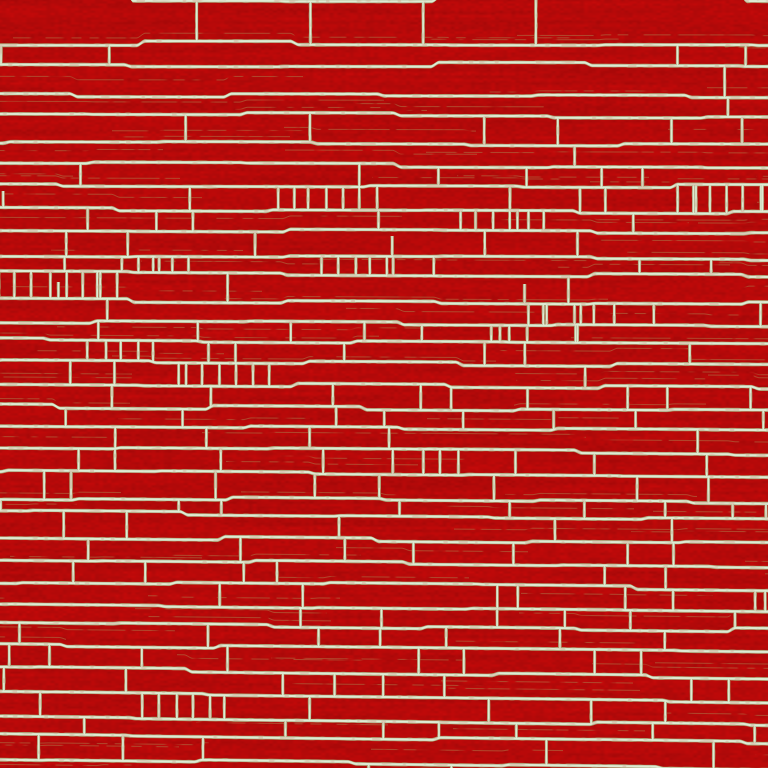
Write a Shadertoy shader that draws this pattern.

```glsl
const float COURSES = 35.0;
const float TOP_STRETCH = 1.75;

const vec3 BRICK_RED = vec3(0.71, 0.035, 0.035);
const vec3 RUST = vec3(0.69, 0.31, 0.19);
const vec3 TAN = vec3(0.67, 0.53, 0.36);
const vec3 OLIVE = vec3(0.69, 0.73, 0.58);
const vec3 CREAM = vec3(0.87, 0.92, 0.83);
const vec3 BLUSH = vec3(0.85, 0.75, 0.67);

float hash(vec2 p) {
    vec3 q = fract(p.xyx * vec3(0.1031, 0.1030, 0.0973));
    q += dot(q, q.yzx + 33.33);
    return fract((q.x + q.y) * q.z);
}

float noise(vec2 p) {
    vec2 i = floor(p);
    vec2 f = fract(p);
    f = f * f * (3.0 - 2.0 * f);
    float low = mix(hash(i), hash(i + vec2(1, 0)), f.x);
    float high = mix(hash(i + vec2(0, 1)), hash(i + vec2(1, 1)), f.x);
    return mix(low, high, f.y);
}

float coverage(float dist, float halfWidth, float pixel) {
    return clamp((halfWidth - dist) / pixel + 0.5, 0.0, 1.0);
}

// Height of a mortar bed in course units, with abrupt small steps along x
float bedHeight(float index, float x) {
    float shift = hash(vec2(index, 7.0));
    float along = x * 5.0 + shift * 9.0;
    float cell = floor(along);
    float stepped = mix(hash(vec2(cell, index + 50.0)),
                        hash(vec2(cell + 1.0, index + 50.0)),
                        smoothstep(0.94, 1.0, fract(along)));
    return index + 0.36 * (shift - 0.5) + 0.2 * (stepped - 0.5);
}

// Distance to upright joints; whole groups of cells are kept or dropped
float jointDistance(float x, float course, float count, float span,
                    float density, float jitter) {
    float along = x * count + hash(vec2(course, count)) * span;
    float base = floor(along);
    float nearest = 1.0;
    for (int k = -1; k <= 1; k++) {
        float cell = base + float(k);
        float group = floor(cell / span);
        float kept = step(hash(vec2(group + 11.0, course + count)), density)
                   * step(hash(vec2(cell + 23.0, course + 2.0 * count)), 0.88);
        float offset = jitter * (hash(vec2(cell + 37.0, course + 3.0 * count)) - 0.5);
        float dist = abs(along - cell - 0.5 - offset) / count;
        nearest = min(nearest, mix(1.0, dist, kept));
    }
    return nearest;
}

// Broken hairline scratches running along a course
float scratches(float x, float height, float course, float scale, float pixel) {
    float amount = 0.0;
    for (int k = 0; k < 3; k++) {
        float seed = course * 3.0 + float(k);
        float level = 0.16 + 0.68 * hash(vec2(seed, 91.0));
        float along = x * 4.0 + hash(vec2(seed, 17.0)) * 8.0;
        float present = step(hash(vec2(floor(along), seed + 120.0)), 0.24);
        float broken = smoothstep(0.2, 0.5, noise(vec2(x * 90.0, seed)));
        float line = coverage(abs(height - level) / scale, 0.0007, pixel);
        amount = max(amount, line * present * broken);
    }
    return amount;
}

void mainImage(out vec4 fragColor, in vec2 fragCoord) {
    vec2 uv = fragCoord / iResolution.xy;
    float pixel = 1.0 / min(iResolution.x, iResolution.y);

    // Course coordinate: taller courses at the top, gentle fall to the right
    float level = COURSES * uv.y - 0.5 - TOP_STRETCH * pow(uv.y, 16.0)
                + 0.45 * uv.x * (1.0 - uv.y);
    float scale = COURSES - 16.0 * TOP_STRETCH * pow(uv.y, 15.0) - 0.45 * uv.x;

    float course = floor(level);
    if (level < bedHeight(course, uv.x)) course -= 1.0;
    else if (level > bedHeight(course + 1.0, uv.x)) course += 1.0;
    float below = level - bedHeight(course, uv.x);
    float above = bedHeight(course + 1.0, uv.x) - level;

    // Mortar beds, loose joints and tight runs of joints
    float bed = min(abs(below), abs(above)) / scale;
    float density = mix(0.68, 0.22, smoothstep(0.55, 0.97, uv.y));
    float joint = min(jointDistance(uv.x, course, 11.0, 1.0, density, 0.9),
                      jointDistance(uv.x, course, 46.0, 6.0, 0.055, 0.25));
    float mortar = min(bed, joint + 0.0003);

    // Brick face with fine grain and faint banding
    float grain = noise(uv * vec2(190.0, 330.0)) - 0.5;
    float band = noise(vec2(uv.x * 5.0, uv.y * 240.0)) - 0.5;
    vec3 color = BRICK_RED * (1.0 + 0.1 * grain + 0.08 * band);
    color = mix(color, RUST, 0.85 * scratches(uv.x, below, course, scale, pixel));

    // Mortar layers from worn edge to pale core
    float wear = noise(uv * vec2(150.0, 150.0));
    vec3 core = mix(CREAM, BLUSH, 0.7 * smoothstep(0.55, 0.85, wear));
    vec3 fringe = mix(RUST, TAN, smoothstep(0.2, 0.7, wear));
    color = mix(color, fringe, coverage(mortar, 0.0025 + 0.0004 * (wear - 0.5), pixel));
    color = mix(color, OLIVE, coverage(mortar, 0.0019, pixel));
    color = mix(color, core, coverage(mortar, 0.0013, pixel));

    fragColor = vec4(color, 1.0);
}
```
